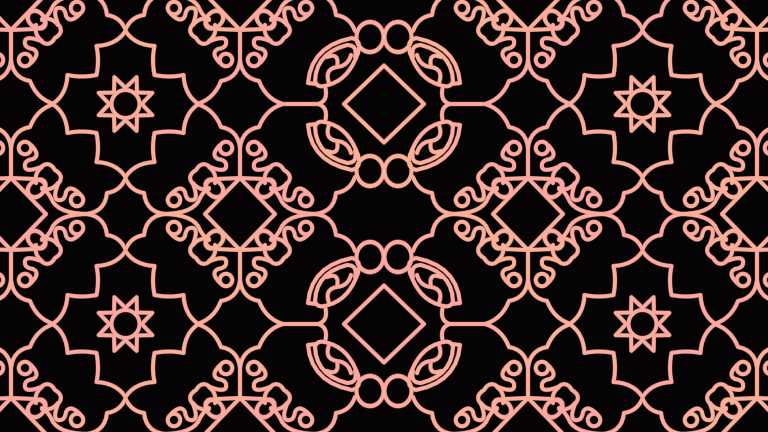
Write a WebGL 1 fragment shader that draws this pattern.

```glsl
precision highp float;
uniform vec2 u_resolution;

float segment(vec2 p, vec2 a, vec2 b) {
  vec2 d = b - a;
  return length(p - a - d * clamp(dot(p - a, d) / dot(d, d), 0.0, 1.0));
}

// Quadratic Bezier stroke, flattened into short segments
float curve(vec2 p, vec2 a, vec2 b, vec2 c) {
  float d = 1e5;
  vec2 last = a;
  for (int i = 1; i <= 7; i++) {
    float t = float(i) / 7.0;
    vec2 next = mix(mix(a, b, t), mix(b, c, t), t);
    d = min(d, segment(p, last, next));
    last = next;
  }
  return d;
}

float ellipse(vec2 p, vec2 r) {
  return abs(length(p / r) - 1.0) * min(r.x, r.y);
}

// Distance from the nearest mirror line, repeating every period
float mirrorFold(float x, float period) {
  return abs(mod(x + 0.5 * period, period) - 0.5 * period);
}

// Larger coordinate first: mirror across the diagonal
vec2 diagonalFold(vec2 p) {
  return vec2(max(p.x, p.y), min(p.x, p.y));
}

float star(vec2 p) {
  float a = abs(mod(atan(p.y, p.x), 0.785398) - 0.392699);
  vec2 w = length(p) * vec2(cos(a), sin(a));
  return min(segment(w, vec2(29.0, 0.0), vec2(15.0, 6.2)), abs(length(p) - 14.0));
}

float quatrefoil(vec2 p) {
  vec2 t = diagonalFold(p);
  float d = curve(t, vec2(73.0, 0.0), vec2(59.0, 9.0), vec2(58.0, 29.0));
  return min(d, curve(t, vec2(58.0, 29.0), vec2(44.0, 26.0), vec2(29.0, 29.0)));
}

float leaf(vec2 p) {
  // Outer rim
  float d = curve(p, vec2(76.0, 21.0), vec2(73.0, 58.0), vec2(32.0, 66.0));
  d = min(d, curve(p, vec2(32.0, 66.0), vec2(20.0, 63.0), vec2(28.0, 46.0)));
  d = min(d, segment(p, vec2(76.0, 21.0), vec2(68.0, 20.0)));
  // Inner bean
  d = min(d, curve(p, vec2(69.0, 23.0), vec2(68.0, 51.0), vec2(37.0, 59.0)));
  d = min(d, curve(p, vec2(37.0, 59.0), vec2(26.0, 59.0), vec2(29.0, 47.0)));
  d = min(d, curve(p, vec2(28.0, 46.0), vec2(37.0, 24.0), vec2(56.0, 19.0)));
  d = min(d, curve(p, vec2(56.0, 19.0), vec2(67.0, 15.0), vec2(69.0, 23.0)));
  // Veins
  d = min(d, curve(p, vec2(55.0, 21.0), vec2(60.0, 35.0), vec2(47.0, 37.0)));
  d = min(d, curve(p, vec2(47.0, 37.0), vec2(36.0, 38.0), vec2(33.0, 49.0)));
  return min(d, curve(p, vec2(57.0, 47.0), vec2(44.0, 52.0), vec2(47.0, 37.0)));
}

float medallion(vec2 p) {
  float d = segment(p, vec2(40.0, 0.0), vec2(0.0, 38.5));
  d = min(d, ellipse(p - vec2(14.0, 67.0), vec2(13.5, 15.0)));
  d = min(d, segment(p, vec2(101.0, 0.0), vec2(66.0, 0.0)));
  d = min(d, curve(p, vec2(66.0, 0.0), vec2(55.0, 3.0), vec2(59.0, 18.0)));
  return min(d, leaf(p));
}

// Diamond with scrolls on its diagonals and scalloped stems on its axes
float scrollwork(vec2 q) {
  float d = segment(q, vec2(35.0, 0.0), vec2(0.0, 36.0));
  vec2 t = diagonalFold(q);
  d = min(d, curve(t, vec2(44.0, 44.0), vec2(54.0, 38.0), vec2(47.0, 30.0)));
  d = min(d, curve(t, vec2(47.0, 30.0), vec2(40.0, 12.0), vec2(50.0, 14.0)));
  d = min(d, curve(t, vec2(50.0, 14.0), vec2(54.0, 15.0), vec2(55.0, 22.0)));
  d = min(d, curve(t, vec2(55.0, 22.0), vec2(59.0, 30.0), vec2(69.0, 20.0)));
  d = min(d, ellipse(t - vec2(66.0, 14.0), vec2(6.2)));
  d = min(d, curve(t, vec2(31.0, 25.0), vec2(41.0, 23.0), vec2(47.0, 31.0)));
  vec2 bud = vec2(t.x + t.y, t.x - t.y) * 0.7071;
  d = min(d, ellipse(bud - vec2(36.0, 0.0), vec2(10.0, 7.5)));
  // Side stem and its scallops
  d = min(d, curve(q, vec2(78.0, 0.0), vec2(50.0, 0.0), vec2(42.0, 12.0)));
  d = min(d, curve(q, vec2(42.0, 12.0), vec2(37.0, 23.0), vec2(31.0, 26.0)));
  d = min(d, curve(q, vec2(75.0, 0.0), vec2(94.0, 2.0), vec2(96.0, 21.0)));
  d = min(d, curve(q, vec2(96.0, 21.0), vec2(110.0, 23.0), vec2(115.0, 37.0)));
  // Upright stem, crossbar and scallops
  d = min(d, segment(q, vec2(0.0, 36.0), vec2(0.0, 68.0)));
  d = min(d, segment(q, vec2(0.0, 36.0), vec2(24.0, 35.0)));
  d = min(d, curve(q, vec2(0.0, 66.0), vec2(2.0, 84.0), vec2(19.0, 87.0)));
  return min(d, curve(q, vec2(19.0, 87.0), vec2(26.0, 105.0), vec2(43.0, 110.0)));
}

void main() {
  float pixel = 432.0 / u_resolution.y;
  vec2 p = (gl_FragCoord.xy - 0.5 * u_resolution) * pixel;
  vec2 cell = vec2(mirrorFold(p.x, 517.0), mirrorFold(p.y - 112.0, 220.0));

  float d = medallion(cell);
  d = min(d, scrollwork(vec2(abs(cell.x - 144.0), 110.0 - cell.y)));
  vec2 fromStar = vec2(258.5 - cell.x, cell.y);
  d = min(d, min(star(fromStar), quatrefoil(fromStar)));

  float ink = 1.0 - smoothstep(2.1 - 0.8 * pixel, 2.1 + 0.8 * pixel, d);
  // Faint drift of the line colour
  float drift = sin(p.x * 0.021 + 2.0 * sin(p.y * 0.017)) * 0.015;
  vec3 salmon = vec3(0.99, 0.67 + drift, 0.61 - drift);
  gl_FragColor = vec4(mix(vec3(0.02, 0.01, 0.01), salmon, ink), 1.0);
}
```
